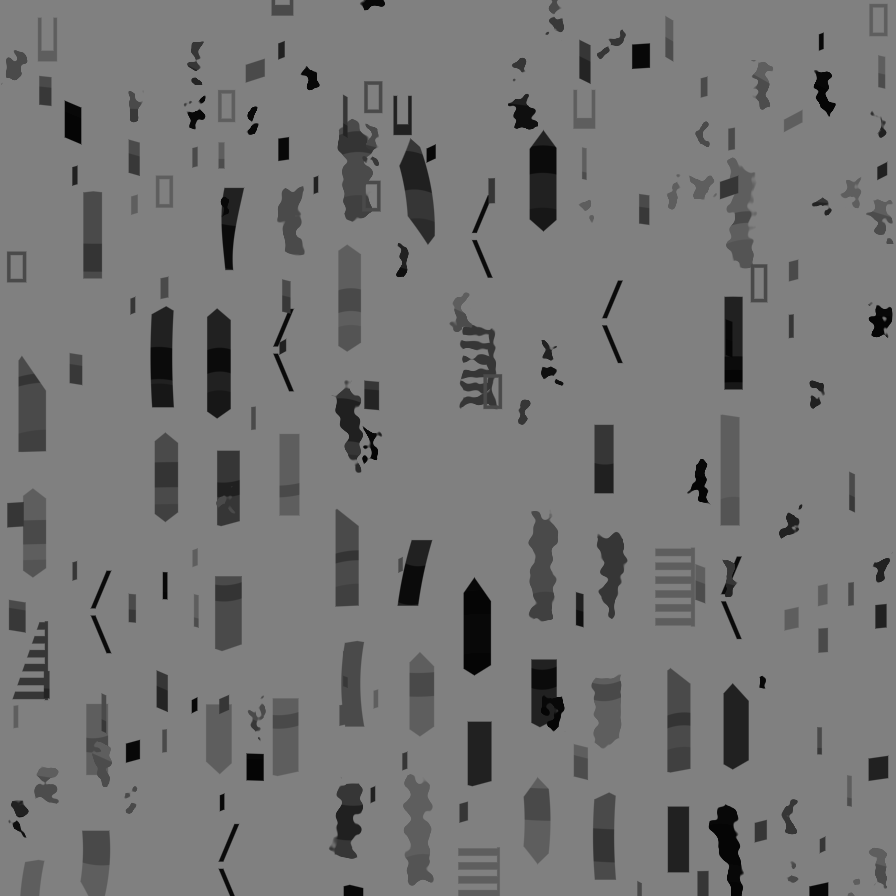
Give the GLSL for this texture map, as a three.js fragment shader.

```glsl
varying vec2 vUv;

const float BACKGROUND = 0.502;
const float EDGE = 0.0009;

float hash(vec2 p, float seed) {
  vec3 q = fract(p.xyx * 0.1031 + seed * 0.1373);
  q += dot(q, q.yzx + 33.33);
  return fract((q.x + q.y) * q.z);
}

vec2 gradient(vec2 p) {
  float a = 6.2832 * hash(p, 3.7);
  return vec2(cos(a), sin(a));
}

float gradientNoise(vec2 p) {
  vec2 i = floor(p), f = p - i;
  vec2 u = f * f * (3.0 - 2.0 * f);
  vec2 e = vec2(1.0, 0.0);
  float low = mix(dot(gradient(i), f), dot(gradient(i + e), f - e), u.x);
  float high = mix(dot(gradient(i + e.yx), f - e.yx), dot(gradient(i + 1.0), f - 1.0), u.x);
  return mix(low, high, u.y);
}

float cover(float d) {
  return 1.0 - smoothstep(-EDGE, EDGE, d);
}

// Five flat greys, the lighter ones more common
float greyTone(float h) {
  return 0.37 - 0.08 * (step(0.36, h) + step(0.6, h) + step(0.78, h)) - 0.1 * step(0.88, h);
}

float box(vec2 q, vec2 b) {
  vec2 d = abs(q) - b;
  return max(d.x, d.y);
}

// Upright slab with sloped or pointed ends
float slab(vec2 q, vec2 b, float topSlope, float footSlope, float peak) {
  float run = abs(q.x - peak);
  float top = (q.y - b.y + topSlope * run) / sqrt(1.0 + topSlope * topSlope);
  float foot = (-q.y - b.y + footSlope * run) / sqrt(1.0 + footSlope * footSlope);
  return max(abs(q.x) - b.x, max(top, foot));
}

float ladder(vec2 q, vec2 b, float period, float rail, float lean) {
  float rung = (abs(fract(q.y / period) - 0.5) - 0.27) * period;
  float bars = min(rung, b.x - rail - q.x);
  float cut = -q.x - b.x + lean * (q.y + b.y);
  return max(max(box(q, b), cut), bars);
}

float chevron(vec2 q, float reach, float thick) {
  float y = abs(q.y);
  float arm = abs(q.x + 0.01 - 0.42 * y) * 0.92 - thick;
  return max(arm, max(y - reach, 0.004 - y));
}

float frame(vec2 q, vec2 b, float thick, float openTop) {
  vec2 hole = q - vec2(0.0, openTop * thick * 2.0);
  return max(box(q, b), -box(hole, b - thick));
}

// Slabs, ladders and chevrons in staggered columns
float largePieces(float grey, vec2 p, vec2 count) {
  vec2 g = p * count;
  g.y += hash(vec2(floor(g.x), 9.0), 1.0);
  vec2 id = floor(g);
  vec2 q = (fract(g) - 0.5) / count;
  vec2 centre = p - q;
  if (centre.y > 0.82 || centre.x > 0.89) return grey;
  q -= (vec2(hash(id, 2.0), hash(id, 4.0)) - 0.5) * vec2(0.016, 0.012);

  float kind = hash(id, 5.0), a = hash(id, 6.0), b = hash(id, 7.0), c = hash(id, 8.0);
  float tone = greyTone(hash(id, 10.0));
  float ragged = gradientNoise(p * 75.0) * 0.012;
  float d = 1.0;
  if (kind < 0.55) {
    q.x += (a - 0.5) * 0.45 * step(0.7, c) * q.y + (b - 0.5) * 5.0 * step(0.6, c) * q.y * q.y;
    vec2 size = vec2(mix(0.010, 0.0155, b), mix(0.036, 0.063, a));
    size.x *= 1.0 - 0.6 * step(0.85, c) * smoothstep(-size.y, size.y, -q.y);
    float topSlope = 1.5 * b * step(0.4, a);
    float footSlope = 1.7 * c * step(0.45, b);
    d = slab(q, size, topSlope, footSlope, (c - 0.5) * 0.024);
    d += ragged * step(0.72, hash(id, 11.0));
    // Darker stretch with bowed borders
    float bow = q.y + (a - 0.5) * 30.0 * q.x * q.x + (c - 0.5) * 0.3 * q.x;
    float band = abs(bow - (b - 0.5) * 0.06) - mix(0.005, 0.025, c);
    tone -= 0.085 * cover(band) * step(0.3, hash(id, 12.0));
    tone -= 0.04 * cover(bow + 0.03) * step(0.5, a);
  } else if (kind < 0.66) {
    float rail = mix(0.003, 0.007, a);
    float lean = 0.35 * step(0.6, b);
    d = ladder(q, vec2(mix(0.017, 0.026, c), 0.044), 0.0155, rail, lean);
    d += ragged * 0.7 * step(0.5, a);
  } else if (kind < 0.72) {
    d = chevron(q, 0.046, 0.0024);
    tone = 0.04;
  }
  return mix(grey, max(tone, 0.02), cover(d));
}

// Frames, slivers and torn chips, crowded at the top and right
float smallPieces(float grey, vec2 p, vec2 count) {
  vec2 g = p * count;
  g.y += hash(vec2(floor(g.x), 5.0), 2.0);
  vec2 id = floor(g);
  vec2 q = (fract(g) - 0.5) / count;
  vec2 centre = p - q;
  float crowd = max(step(0.76, centre.y) * step(centre.y, 0.97), step(0.88, centre.x));
  if (hash(id, 13.0) > mix(0.15, 0.46, crowd)) return grey;
  q -= (vec2(hash(id, 14.0), hash(id, 15.0)) - 0.5) * vec2(0.006, 0.008);

  float kind = hash(id, 16.0), a = hash(id, 17.0), b = hash(id, 18.0);
  float tone = greyTone(mix(0.2, 1.0, hash(id, 19.0)));
  float d;
  if (kind < 0.2 * step(0.55, centre.y)) {
    d = frame(q, vec2(mix(0.009, 0.0125, a), mix(0.016, 0.025, b)), 0.004, step(0.6, b));
  } else {
    q.y += (a - 0.5) * 1.2 * q.x;
    vec2 size = vec2(mix(0.0025, 0.011, b * b), mix(0.006, 0.023, a));
    d = box(q, size);
    d += gradientNoise(p * 90.0) * 0.016 * step(0.6, kind);
    tone -= 0.07 * cover(q.y - (b - 0.5) * 0.02) * step(0.5, a);
  }
  return mix(grey, max(tone, 0.02), cover(d));
}

void main() {
  float grey = largePieces(BACKGROUND, vUv, vec2(14.0, 7.0));
  grey = smallPieces(grey, vUv, vec2(30.0, 18.0));
  gl_FragColor = vec4(vec3(grey), 1.0);
}
```
